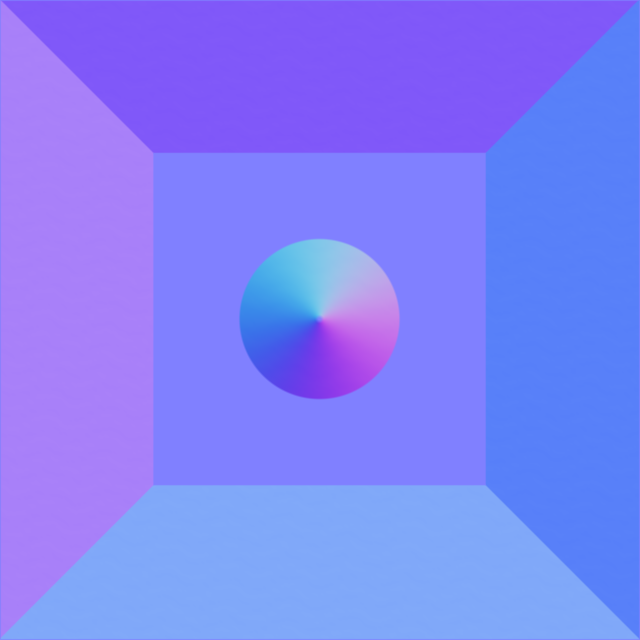
Reproduce this texture map procedurally as a Shadertoy shader.

```glsl
// Tangent-space normal map: a square recess with four sloping walls and a central cone.

const vec2 CENTER = vec2(0.4993, 0.5015);
const float FLOOR_HALF = 0.2597;
const float CONE_RADIUS = 0.125;
const float WALL_TILT = 0.157;
const float CONE_TILT = 0.278;
const vec3 FLAT_COLOR = vec3(0.502, 0.502, 1.0);

// Encode a sideways tilt as a normal-map colour.
vec3 encodeTilt(vec2 tilt, float blue) {
    return vec3(FLAT_COLOR.rg + tilt, blue);
}

// Coverage of the inside of a signed distance.
float coverage(float dist, float softness) {
    return 1.0 - smoothstep(-softness, softness, dist);
}

float boxDistance(vec2 p, vec2 halfSize) {
    vec2 d = abs(p) - halfSize;
    return max(d.x, d.y);
}

// Faint surface grain from layered sines.
float grain(vec2 p) {
    float sum = 0.0;
    float weight = 0.5;
    for (int i = 0; i < 3; i++) {
        sum += weight * sin(p.y + 1.7 * sin(p.x * 0.35 + float(i)));
        p = mat2(0.96, 0.28, -0.28, 0.96) * p * 1.9;
        weight *= 0.5;
    }
    return sum;
}

// Walls lean towards the middle; the diagonals are softly joined.
vec3 wallColor(vec2 p, float softness) {
    float vertical = smoothstep(-softness, softness, abs(p.y) - abs(p.x));
    vec2 inward = -sign(p) * vec2(1.0 - vertical, vertical);
    return encodeTilt(WALL_TILT * inward, 0.975);
}

// The cone leans outwards from its rounded tip.
vec3 coneColor(vec2 p, float tipSize) {
    float r = length(p);
    vec2 outward = p / max(r, 1e-5);
    float slope = smoothstep(0.0, tipSize, r);
    return mix(FLAT_COLOR, encodeTilt(CONE_TILT * outward, 0.915), slope);
}

void mainImage(out vec4 fragColor, in vec2 fragCoord) {
    vec2 uv = fragCoord / iResolution.xy;
    vec2 p = uv - CENTER;
    float softness = max(0.0016, 0.7 / min(iResolution.x, iResolution.y));
    float texture_ = 0.004 * grain(uv * 190.0);

    // Walls, with a thin flat rim at the canvas border
    vec3 color = wallColor(p, softness * 1.4) + vec3(texture_, texture_, 0.0);
    float rim = boxDistance(uv - 0.5, vec2(0.4988));
    color = mix(FLAT_COLOR, color, coverage(rim, softness));

    // Flat floor
    float floorDist = boxDistance(p, vec2(FLOOR_HALF));
    color = mix(color, FLAT_COLOR, coverage(floorDist, softness));

    // Cone
    vec3 cone = coneColor(p, 0.008) + vec3(texture_, texture_, 0.0);
    color = mix(color, cone, coverage(length(p) - CONE_RADIUS, softness * 1.3));

    fragColor = vec4(color, 1.0);
}
```
